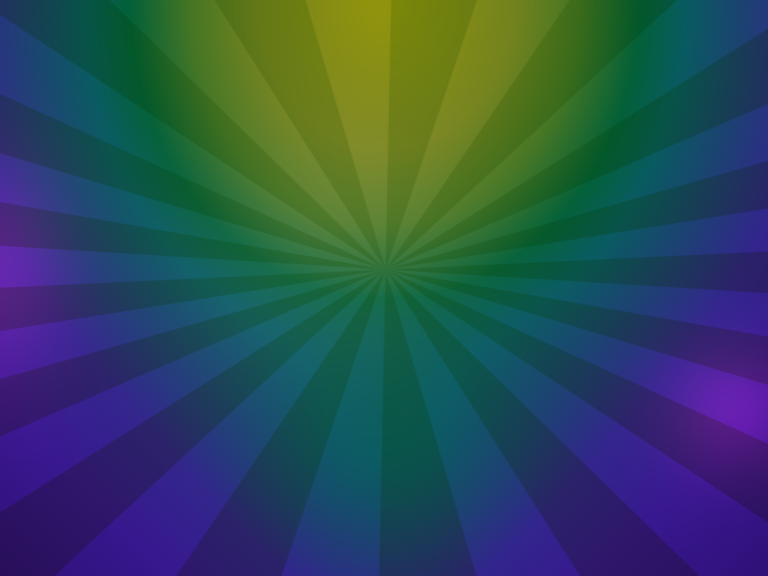
This background is drawn by a WebGL 1 fragment shader. Its source:

```glsl
precision highp float;

uniform vec2 u_resolution;

const float PI = 3.14159265;

// Rays
const vec2 RAY_CENTER = vec2(0.502, 0.532);
const float RAY_STRETCH = 1.275;
const float RAY_PAIRS = 17.0;
const float RAY_TURN = 1.5586;
const vec3 RAY_CONTRAST = vec3(0.08, 0.045, 0.14);

// Spectrum spreading from the top edge
const vec2 SPECTRUM_CENTER = vec2(0.501, 1.0);
const vec2 SPECTRUM_RADIUS = vec2(0.332, 0.52);
const float TEAL_REACH = 0.4;
const float TEAL_WIDTH = 0.22;

const vec3 YELLOW = vec3(0.52, 0.55, 0.04);
const vec3 OLIVE = vec3(0.42, 0.49, 0.10);
const vec3 LEAF = vec3(0.25, 0.44, 0.12);
const vec3 GREEN = vec3(0.01, 0.36, 0.19);
const vec3 TEAL = vec3(0.03, 0.34, 0.33);
const vec3 BLUE = vec3(0.10, 0.25, 0.39);
const vec3 INDIGO = vec3(0.18, 0.14, 0.48);
const vec3 VIOLET = vec3(0.20, 0.09, 0.49);
const vec3 DUSK = vec3(0.17, 0.06, 0.41);

// Soft glows
const vec3 HALO_COLOR = vec3(0.09, 0.06, 0.08);
const vec2 HALO_CENTER = vec2(0.43, 0.56);
const vec2 HALO_RADIUS = vec2(0.20, 0.24);
const vec3 PURPLE_COLOR = vec3(0.18, 0.02, 0.12);
const vec2 LEFT_CENTER = vec2(-0.01, 0.53);
const vec2 LEFT_RADIUS = vec2(0.10, 0.20);
const vec2 RIGHT_CENTER = vec2(0.955, 0.29);
const vec2 RIGHT_RADIUS = vec2(0.09, 0.11);

float glow(vec2 uv, vec2 center, vec2 radius) {
  vec2 d = (uv - center) / radius;
  return exp(-dot(d, d));
}

vec3 blend(vec3 color, vec3 next, float start, float end, float t) {
  return mix(color, next, clamp((t - start) / (end - start), 0.0, 1.0));
}

vec3 spectrum(float t) {
  vec3 color = blend(YELLOW, OLIVE, 0.05, 0.50, t);
  color = blend(color, LEAF, 0.50, 0.76, t);
  color = blend(color, GREEN, 0.76, 1.00, t);
  color = blend(color, TEAL, 1.00, 1.18, t);
  color = blend(color, BLUE, 1.18, 1.40, t);
  color = blend(color, INDIGO, 1.40, 1.66, t);
  color = blend(color, VIOLET, 1.66, 2.00, t);
  return blend(color, DUSK, 2.00, 2.45, t);
}

// Returns -1 in dark wedges and 1 in bright wedges
float rays(vec2 uv) {
  vec2 q = (uv - RAY_CENTER) * vec2(1.0, RAY_STRETCH);
  float wave = sin(RAY_PAIRS * (atan(q.y, q.x) - RAY_TURN));
  float radius = max(length(q), 0.0001);
  float softness = RAY_PAIRS / (u_resolution.x * radius);
  return clamp(wave / softness, -1.0, 1.0) * min(1.0, 1.5 / softness);
}

void main() {
  vec2 uv = gl_FragCoord.xy / u_resolution;

  // Elliptical spectrum, drawn out below the ray center
  float t = length((uv - SPECTRUM_CENTER) / SPECTRUM_RADIUS);
  float column = (uv.x - SPECTRUM_CENTER.x) / TEAL_WIDTH;
  float below = 1.0 - smoothstep(0.12, 0.48, uv.y);
  t -= TEAL_REACH * below * exp(-column * column);
  vec3 color = spectrum(t);

  // Pale halo and purple side lights
  color += HALO_COLOR * glow(uv, HALO_CENTER, HALO_RADIUS);
  color += PURPLE_COLOR * glow(uv, LEFT_CENTER, LEFT_RADIUS);
  color += PURPLE_COLOR * glow(uv, RIGHT_CENTER, RIGHT_RADIUS);

  color *= 1.0 + RAY_CONTRAST * rays(uv);
  gl_FragColor = vec4(color, 1.0);
}
```
